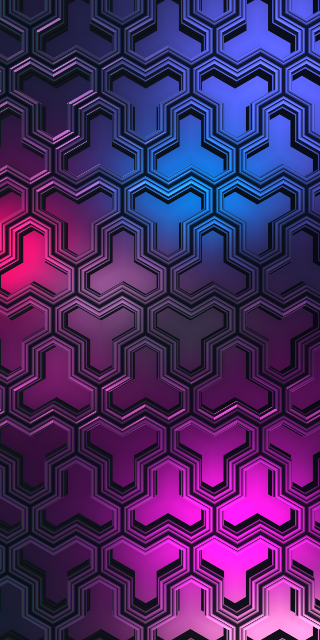
A WebGL 2 fragment shader for this pattern:

```glsl
#version 300 es
precision highp float;
// Interlocking three-armed tiles with stepped, recessed faces under coloured neon light.
uniform vec2 u_resolution;
out vec4 fragColor;

float hash(vec2 p) {
    vec3 a = fract(vec3(p.xyx) * 0.1031);
    a += dot(a, a.yzx + 33.33);
    return fract((a.x + a.y) * a.z);
}

// Centre of the nearest pointy-top hexagon of unit width
vec2 hexCentre(vec2 p) {
    vec2 cell = vec2(1.0, 1.73205);
    vec2 a = round(p / cell) * cell;
    vec2 b = (floor(p / cell) + 0.5) * cell;
    return dot(p - a, p - a) < dot(p - b, p - b) ? a : b;
}

// Three hexagons form a tile. Returns inset from its outline, outline normal, random value
vec4 tile(vec2 p) {
    vec2 c = hexCentre(p);
    float row = round(c.y / 0.866025);
    float odd = mod(round(c.x - 0.5 * row), 2.0);
    row = mod(row, 3.0);
    float turn = row < 0.5 ? 90.0 + 180.0 * odd
               : row < 1.5 ? 210.0 + 120.0 * odd : 150.0 - 120.0 * odd;
    vec2 inward = vec2(cos(radians(turn)), sin(radians(turn)));
    float inset = 9.0;
    vec2 normal = vec2(0.0);
    for (int i = 0; i < 6; i++) {
        float a = radians(60.0 * float(i));
        vec2 n = vec2(cos(a), sin(a));
        float d = 0.5 - dot(n, p - c);
        // edges shared with sibling hexagons are skipped
        if (dot(n, inward) < 0.5 && d < inset) {
            inset = d;
            normal = n;
        }
    }
    vec2 id = round((c + inward * 0.57735) * vec2(2.0, 3.4641));
    return vec4(inset, normal, hash(id + 50.0));
}

float glow(vec2 uv, vec2 centre, vec2 radius) {
    vec2 d = (uv - centre) / radius;
    return exp(-dot(d, d));
}

// Soft coloured lights over the whole canvas
vec3 lights(vec2 uv) {
    vec3 c = mix(vec3(0.24, 0.06, 0.27), vec3(0.14, 0.13, 0.27), smoothstep(0.6, 0.9, uv.y));
    c = mix(c, vec3(0.10, 0.13, 0.22), glow(uv, vec2(0.0, 0.02), vec2(0.3, 0.2)));
    c = mix(c, vec3(0.38, 0.09, 0.36), glow(uv, vec2(0.1, 0.73), vec2(0.3, 0.08)) * 0.7);
    c = mix(c, vec3(0.34, 0.37, 0.95), glow(uv, vec2(0.88, 0.89), vec2(0.43, 0.20)));
    c = mix(c, vec3(0.05, 0.46, 0.85), glow(uv, vec2(0.62, 0.70), vec2(0.28, 0.10)));
    c = mix(c, vec3(0.17, 0.16, 0.33), glow(uv, vec2(1.0, 0.58), vec2(0.24, 0.07)) * 0.8);
    c = mix(c, vec3(0.48, 0.11, 0.42), glow(uv, vec2(0.18, 0.42), vec2(0.31, 0.08)));
    c = mix(c, vec3(0.98, 0.03, 0.40), glow(uv, vec2(0.0, 0.60), vec2(0.24, 0.08)));
    c = mix(c, vec3(0.62, 0.35, 0.61), glow(uv, vec2(0.36, 0.54), vec2(0.22, 0.08)));
    c = mix(c, vec3(0.27, 0.25, 0.35), glow(uv, vec2(0.62, 0.48), vec2(0.24, 0.07)));
    c = mix(c, vec3(0.36, 0.07, 0.36), glow(uv, vec2(0.95, 0.40), vec2(0.30, 0.08)));
    c = mix(c, vec3(1.0, 0.10, 0.90), glow(uv, vec2(0.73, 0.17), vec2(0.35, 0.14)));
    c = mix(c, vec3(1.0, 0.58, 0.84), glow(uv, vec2(0.92, 0.0), vec2(0.42, 0.08)));
    return c * mix(0.78, 1.12, smoothstep(0.25, 0.8, max(c.r, c.b)));
}

void main() {
    vec2 uv = gl_FragCoord.xy / u_resolution;
    vec2 p = gl_FragCoord.xy / u_resolution.x;
    vec2 eye = vec2(0.5, 0.5 * u_resolution.y / u_resolution.x);
    float soft = 0.5 / (0.144 * u_resolution.x);
    vec3 light = lights(uv);

    // Regions where slanted walls catch bright reflections
    float shine = glow(uv, vec2(0.12, 0.91), vec2(0.28, 0.12))
                + glow(uv, vec2(0.45, 0.365), vec2(0.9, 0.04))
                + 0.7 * glow(uv, vec2(0.2, 0.75), vec2(0.35, 0.10))
                + 0.4 * glow(uv, vec2(0.95, 0.53), vec2(0.25, 0.05));

    vec3 color = light * 0.12 + vec3(0.02, 0.04, 0.06);
    float opening = 1.0;
    vec4 above = tile((p - vec2(0.742, 1.623)) / 0.144);

    // Steps descend inward; deeper planes shift toward the eye point
    for (int i = 0; i < 4; i++) {
        float level = float(i);
        float rim = 0.018 + 0.068 * level + (i == 2 ? 0.02 : 0.0);
        float depth = 0.0012 * level * level * level;
        vec2 q = eye + (p - eye) * (1.0 + depth);
        vec4 t = tile((q - vec2(0.742, 1.623)) / 0.144);
        opening = min(opening, smoothstep(-soft, soft, above.x - rim));
        float border = i == 3 ? 0.035 : 0.018;
        float flatPart = smoothstep(-soft, soft, t.x - rim - border);

        // Shadowed wall; each step of each tile glints by its own amount
        vec3 rainbow = 0.5 + 0.5 * cos(6.2832 * (above.x * 11.0 + vec3(0.0, 0.33, 0.67)));
        float slant = smoothstep(0.8, 0.95, abs(dot(t.yz, vec2(-0.5, 0.866))))
                    + 0.35 * smoothstep(0.8, 0.95, abs(dot(t.yz, vec2(0.5, 0.866))));
        float chance = hash(vec2(t.w * 91.0, level * 7.0 + t.z * 3.0 + 20.0));
        float glint = slant * shine * smoothstep(0.3, 0.7, chance);
        vec3 wall = light * (i == 3 ? 0.04 : 0.14) + vec3(0.02, 0.035, 0.06)
                  + rainbow * 0.07 * (1.0 - uv.x);

        // Step brightening to its lip, or smooth face at the bottom
        float across = clamp((t.x - rim) / 0.07, 0.0, 1.0);
        float facing = dot(t.yz, vec2(0.35, 0.94));
        float brushed = 0.62 + 0.45 * smoothstep(0.3, 0.9, across) + 0.16 * facing;
        vec3 ledge = light * brushed + vec3(0.015, 0.03, 0.04)
                   + rainbow * 0.09 * (1.0 - uv.x)
                   + (light * 0.4 + vec3(0.5, 0.22, 0.36)) * glint * smoothstep(0.4, 0.6, across);
        vec3 face = light * (0.93 + 0.10 * t.w + 0.25 * (t.x - 0.3));
        vec3 plane = i == 3 ? face : ledge;
        color = mix(color, mix(wall, plane, flatPart), opening);
        above = t;
    }
    fragColor = vec4(clamp(color, 0.0, 1.0), 1.0);
}
```
